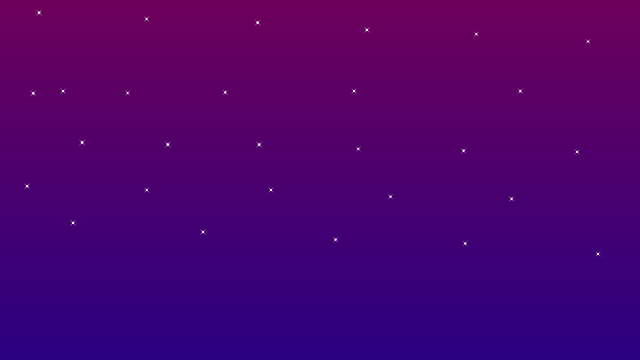
Give the GLSL for this background, as a WebGL 2 fragment shader.

```glsl
#version 300 es
precision highp float;
// A night sky: a vertical gradient from plum to indigo, sprinkled with small
// white stars. The stars lie along five loose rows, each a curve with hashed
// jitter, and every star is a round core with four faint diagonal rays.

uniform vec2 u_resolution;
out vec4 fragColor;

const vec3 SKY_TOP = vec3(0.427, 0.0, 0.355);
const vec3 SKY_BOTTOM = vec3(0.163, 0.0, 0.505);
const vec3 STAR_COLOR = vec3(1.0, 0.97, 1.0);

const int ROWS = 5;
const int LONG_ROWS = 3;        // upper rows hold one more star
const int LONG_COUNT = 6;
const vec2 JITTER = vec2(0.006, 0.012);

// Sizes in canvas heights
const float CORE_RADIUS = 0.0032;
const float RAY_LENGTH = 0.0125;
const float RAY_WIDTH = 0.0011;
const float RAY_STRENGTH = 0.6;

// Horizontal course of each row: first place, step, growth of the step
const vec3 ROW_X[ROWS] = vec3[ROWS](
    vec3(0.059, 0.172, 0.0),
    vec3(0.051, 0.022, 0.026),
    vec3(0.126, 0.130, 0.005),
    vec3(0.042, 0.190, 0.0),
    vec3(0.113, 0.205, 0.0));

// Vertical course of each row: height and slope per star
const vec2 ROW_Y[ROWS] = vec2[ROWS](
    vec2(0.960, -0.014),
    vec2(0.745, 0.0),
    vec2(0.604, -0.005),
    vec2(0.488, -0.010),
    vec2(0.378, -0.020));

// Three hashed values in 0..1 without sine
vec3 hash32(vec2 p) {
    vec3 q = fract(p.xyx * vec3(0.1031, 0.1030, 0.0973));
    q += dot(q, q.yxz + 33.33);
    return fract((q.xxy + q.yzz) * q.zyx);
}

// Centre of a star, as a share of width and height
vec2 starPlace(int row, int index, vec2 random) {
    float i = float(index);
    vec2 place = vec2(dot(ROW_X[row], vec3(1.0, i, i * i)),
                      dot(ROW_Y[row], vec2(1.0, i)));
    return place + (random - 0.5) * JITTER;
}

// Coverage of a star at an offset from its centre
float starShape(vec2 offset, float size, float pixel) {
    float dist = length(offset);
    float radius = CORE_RADIUS * size;
    float core = 1.0 - smoothstep(radius - 0.5 * pixel, radius + 0.5 * pixel, dist);

    // Turned by 45 degrees, the rays lie along the axes
    vec2 turned = abs(vec2(offset.x + offset.y, offset.x - offset.y)) * inversesqrt(2.0);
    float across = min(turned.x, turned.y);
    float along = max(turned.x, turned.y);
    float fade = max(1.0 - along / (RAY_LENGTH * size), 0.0);
    float ray = 1.0 - smoothstep(0.0, RAY_WIDTH + 0.5 * pixel, across);
    return max(core, ray * fade * RAY_STRENGTH);
}

void main() {
    vec2 uv = gl_FragCoord.xy / u_resolution;
    vec2 scale = vec2(u_resolution.x / u_resolution.y, 1.0);
    float pixel = 1.0 / u_resolution.y;

    // Sky
    vec3 color = mix(SKY_BOTTOM, SKY_TOP, uv.y);

    // Stars
    float stars = 0.0;
    for (int row = 0; row < ROWS; row++) {
        int count = row < LONG_ROWS ? LONG_COUNT : LONG_COUNT - 1;
        for (int i = 0; i < count; i++) {
            vec3 random = hash32(vec2(i, row) + 1.0);
            vec2 offset = (uv - starPlace(row, i, random.xy)) * scale;
            float size = mix(0.85, 1.15, random.z);
            stars = max(stars, starShape(offset, size, pixel));
        }
    }

    fragColor = vec4(mix(color, STAR_COLOR, stars), 1.0);
}
```
